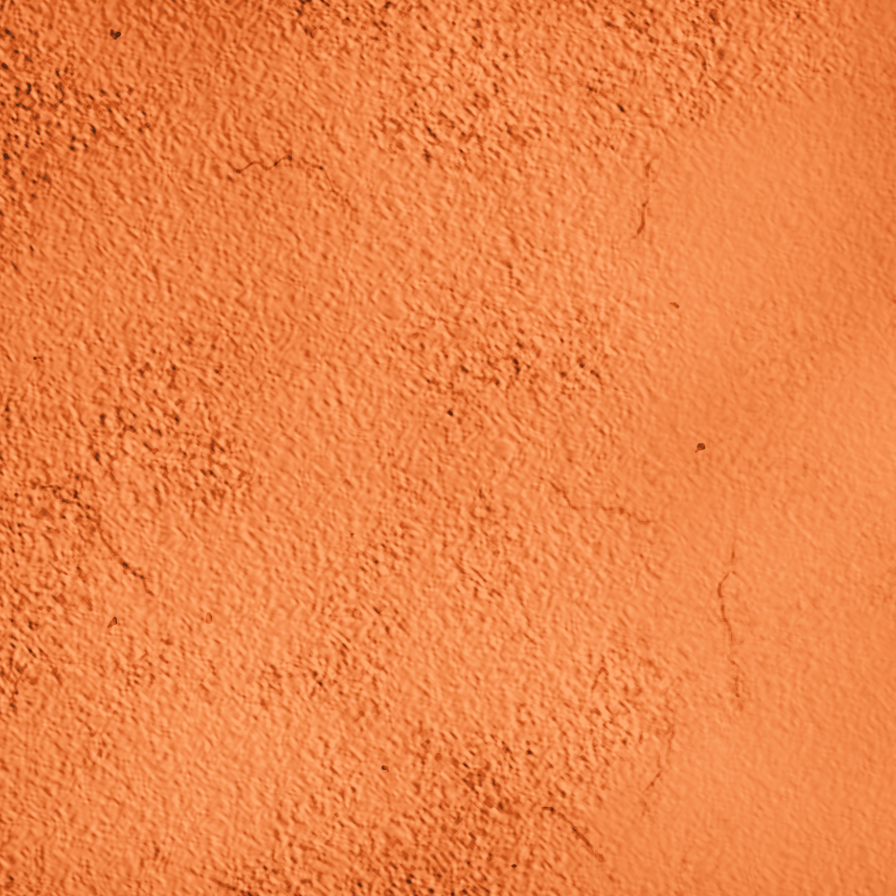
Write a WebGL 1 fragment shader that draws this texture.

```glsl
precision highp float;
// Weathered orange plaster: lit fine grain, a smoother right side, pits and hairline cracks.

uniform vec2 u_resolution;

float hash(vec2 p) {
  vec3 q = fract(p.xyx * 0.1031);
  q += dot(q, q.yzx + 33.33);
  return fract((q.x + q.y) * q.z);
}

vec2 hash2(vec2 p) {
  return vec2(hash(p), hash(p + 57.3));
}

float noise(vec2 p) {
  vec2 cell = floor(p);
  vec2 f = fract(p);
  f = f * f * (3.0 - 2.0 * f);
  float low = mix(hash(cell), hash(cell + vec2(1.0, 0.0)), f.x);
  float high = mix(hash(cell + vec2(0.0, 1.0)), hash(cell + 1.0), f.x);
  return mix(low, high, f.y);
}

float fbm(vec2 p) {
  float sum = 0.0;
  float amplitude = 0.5;
  for (int i = 0; i < 5; i++) {
    sum += amplitude * noise(p);
    p = mat2(1.6, 1.2, -1.2, 1.6) * p + 7.7;
    amplitude *= 0.5;
  }
  return sum / 0.97;
}

// Slope of a bumpy surface along the light, with ripples falling to the right.
float relief(vec2 p, float frequency, float shift) {
  vec2 q = vec2(p.x + p.y, (p.y - p.x) * 0.75) * 0.7071 * frequency;
  q += 1.6 * vec2(noise(p * 40.0), noise(p * 40.0 + 19.0));
  vec2 light = vec2(shift, -0.4 * shift);
  return noise(q + light) - noise(q - light);
}

// Wandering, broken hairline from start along an angle, with crumbled sides.
float crack(vec2 p, vec2 start, float angle, float span, float seed) {
  vec2 dir = vec2(cos(angle), sin(angle));
  vec2 q = p - start;
  float along = dot(q, dir);
  float across = dot(q, vec2(-dir.y, dir.x));
  across += (noise(vec2(along * 15.0, seed)) - 0.5) * 0.06;
  across += (noise(vec2(along * 65.0, seed + 9.0)) - 0.5) * 0.016;
  float ends = smoothstep(0.0, 0.03, along) * smoothstep(span, span * 0.7, along);
  float broken = smoothstep(0.15, 0.55, noise(p * 50.0 + seed));
  float line = 1.0 - smoothstep(0.0006, 0.0038, abs(across));
  float crumbs = 1.0 - smoothstep(0.0, 0.022, abs(across));
  crumbs *= smoothstep(0.55, 0.8, noise(p * 190.0 + seed));
  return ends * (line * broken + 0.6 * crumbs);
}

// One crack in each cell of a jittered 3 by 3 layout.
float cracks(vec2 p) {
  float sum = 0.0;
  for (int i = 0; i < 9; i++) {
    float k = float(i);
    vec2 cell = vec2(mod(k, 3.0), floor(k / 3.0));
    vec2 start = (cell + 0.1 + 0.8 * hash2(cell + 4.0)) / 3.0;
    float steep = step(1.5, cell.x);
    float angle = mix(-0.55, -1.75, steep) + (hash(cell + 21.0) - 0.5) * 0.7;
    float span = mix(0.14, 0.26, hash(cell + 35.0));
    float strength = mix(0.5, 1.0, hash(cell + 48.0));
    sum += strength * crack(p, start, angle, span, k * 13.0 + 2.5);
  }
  return min(sum, 1.0);
}

// Rare ragged holes, at most one per cell.
float holes(vec2 p, float count) {
  vec2 cell = floor(p * count);
  vec2 center = (cell + 0.25 + 0.5 * hash2(cell + 71.0)) / count;
  float radius = mix(0.002, 0.005, hash(cell + 83.0));
  float ragged = (noise(p * 210.0) - 0.5) * 0.009;
  float spot = 1.0 - smoothstep(radius - 0.002, radius + 0.0015, length(p - center) + ragged);
  return spot * step(0.94, hash(cell + 95.0));
}

// Darkening towards the borders, strongest at left and top.
float edgeShade(vec2 p) {
  return 1.3 * exp(-5.0 * p.x) + 1.1 * exp(-7.0 * (1.0 - p.y))
       + 0.4 * exp(-12.0 * (1.0 - p.x)) + 0.6 * exp(-10.0 * p.y);
}

// Tone 0 is the middle of the wall; one unit is about its usual spread.
vec3 plasterColor(float tone) {
  vec3 c = mix(vec3(0.36, 0.15, 0.07), vec3(0.80, 0.33, 0.11), smoothstep(-5.0, -2.05, tone));
  c = mix(c, vec3(0.88, 0.42, 0.18), clamp((tone + 2.05) / 0.75, 0.0, 1.0));
  c = mix(c, vec3(0.91, 0.48, 0.24), clamp((tone + 1.3) / 0.69, 0.0, 1.0));
  c = mix(c, vec3(0.95, 0.53, 0.29), clamp((tone + 0.61) / 0.76, 0.0, 1.0));
  c = mix(c, vec3(0.97, 0.58, 0.34), clamp((tone - 0.15) / 0.89, 0.0, 1.0));
  return mix(c, vec3(0.99, 0.64, 0.41), clamp(tone - 1.04, 0.0, 1.3));
}

void main() {
  vec2 p = gl_FragCoord.xy / u_resolution;

  // Rough plaster on the left and along the top, trowelled smooth on the right.
  float border = p.x - 0.35 * smoothstep(0.8, 1.0, p.y) + (fbm(p * 5.0 + 3.0) - 0.5) * 0.5;
  float rough = 1.0 - smoothstep(0.6, 0.82, border);

  float grain = 2.0 * relief(p, 175.0, 0.45) + 2.3 * relief(p + 5.0, 270.0, 0.5);
  float patches = fbm(p * 4.0 + 11.0) - 0.5;
  float worn = smoothstep(0.46, 0.74, fbm(p * 8.0 + 29.0)) * mix(0.4, 1.0, rough);
  vec2 slanted = vec2(p.x + p.y, 0.7 * (p.y - p.x)) * 150.0;
  float pits = worn * smoothstep(0.5, 0.85, noise(slanted + 41.0));

  float tone = 0.74 - edgeShade(p) + 2.2 * patches;
  tone += grain * mix(0.42, 1.0, rough) * (1.0 + 0.35 * worn);
  tone -= 2.1 * pits + 3.0 * cracks(p) + 3.6 * holes(p, 11.0);

  gl_FragColor = vec4(plasterColor(tone), 1.0);
}
```
